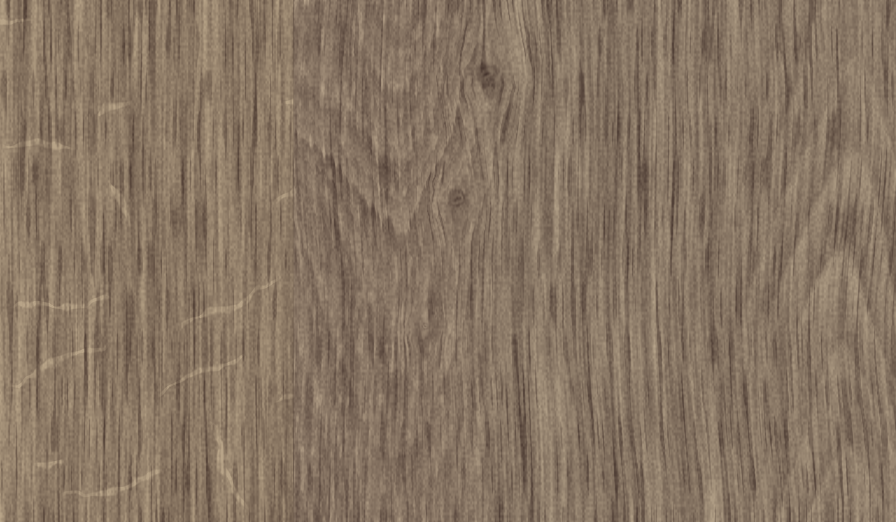
A WebGL 1 fragment shader for this texture:

```glsl
precision highp float;
// Two brown oak boards: straight grain with pale ray flecks, and cathedral grain with knots.
uniform vec2 u_resolution;

#define DARK_WOOD vec3(0.43, 0.362, 0.308)
#define LIGHT_WOOD vec3(0.62, 0.55, 0.465)
#define SEAM_X 0.5625
#define STREAK_CONTRAST 0.82
#define PORE_DEPTH 0.55
#define RING_CONTRAST 0.55
#define RAY_CELL 0.17
#define RAY_GLOW 0.55

float hash(vec2 p) {
  vec3 q = fract(p.xyx * 0.1031);
  q += dot(q, q.yzx + 33.33);
  return fract((q.x + q.y) * q.z);
}

float noise(vec2 p) {
  vec2 i = floor(p), f = fract(p);
  f = f * f * (3.0 - 2.0 * f);
  return mix(mix(hash(i), hash(i + vec2(1.0, 0.0)), f.x),
             mix(hash(i + vec2(0.0, 1.0)), hash(i + 1.0), f.x), f.y);
}

// Noise centred on zero
float wave(vec2 p) { return noise(p + 40.0) - 0.5; }

// Growth rings: a rounded V, pointing up (dir = 1) or down (dir = -1)
float cathedral(vec2 p, float axis, float steepness, float dir) {
  float d = sqrt((p.x - axis) * (p.x - axis) + 0.002);
  return steepness * d + 3.0 * d * d + dir * p.y;
}

// Pale earlywood rising slowly, then falling quickly to a dark edge
float ringTone(float phase) {
  float s = fract(phase);
  return s * (1.0 - smoothstep(0.84, 1.0, s)) - 0.4;
}

// Scattered, wavering ray flecks with tapered ends
float rays(vec2 p) {
  float glow = 0.0;
  vec2 cell = floor(p / RAY_CELL);
  for (int j = -1; j <= 1; j++) {
    for (int i = -1; i <= 1; i++) {
      vec2 id = cell + vec2(float(i), float(j)) + 50.0;
      vec2 center = (id - 50.0 + 0.2 + 0.6 * vec2(hash(id), hash(id + 17.0))) * RAY_CELL;
      float angle = mix(-0.05, 0.6, hash(id + 31.0)) + 1.4 * step(0.78, hash(id + 71.0));
      float reach = mix(0.03, 0.12, hash(id + 47.0));
      vec2 d = p - center;
      vec2 q = vec2(cos(angle) * d.x + sin(angle) * d.y, cos(angle) * d.y - sin(angle) * d.x);
      q.y += 0.006 * sin(q.x * 35.0 + 6.0 * hash(id + 5.0)) + 0.011 * wave(p * 55.0);
      float taper = max(1.0 - abs(q.x) / reach, 0.0);
      float width = 0.0095 * sqrt(taper) * (0.2 + noise(p * 40.0));
      float fleck = 1.0 - smoothstep(width * 0.4, width + 0.002, abs(q.y));
      glow = max(glow, fleck * smoothstep(0.0, 0.3, taper) * step(0.42, hash(id + 93.0)));
    }
  }
  return glow;
}

void main() {
  vec2 p = gl_FragCoord.xy / u_resolution.y;
  float right = smoothstep(SEAM_X - 0.0015, SEAM_X + 0.0015, p.x);
  float seed = 19.0 * step(SEAM_X, p.x);

  // Knots push the grain aside
  vec2 g = p;
  float knots = 0.0;
  for (int i = 0; i < 3; i++) {
    float n = float(i);
    vec2 d = p - vec2(0.933 - 0.058 * n, 0.855 - 0.239 * n);
    float size = 0.023 - 0.006 * n;
    float r = length(d * vec2(1.0, 0.75) + 0.012 * vec2(wave(p * 60.0), wave(p * 60.0 + 9.0))) / size;
    g.x -= d.x * 0.65 * exp(-r * r * 0.12);
    knots += exp(-r * r * 1.5) * (0.65 + 0.35 * cos(r * 9.0)) * (1.0 - 0.25 * n);
  }
  g.x += right * (0.03 * wave(p * vec2(3.0, 2.5)) + 0.005 * wave(p * vec2(9.0, 6.0)));
  g.x += 0.005 * wave(p * vec2(6.0, 3.0) + seed);

  // Masks: dark heart, straight calm grain, far cathedral
  float heart = right * (1.0 - smoothstep(0.8, 1.02, p.x));
  float calm = smoothstep(0.86, 1.04, p.x) * (1.0 - smoothstep(1.38, 1.55, p.x));
  float figured = right * (1.0 - calm);

  // Fine fibres, broader bands and short pores along the grain
  float fine = wave(g * vec2(240.0, 9.0) + seed);
  float fibre = wave(g * vec2(135.0, 3.0) + seed);
  float band = wave(g * vec2(34.0, 0.8) + seed);
  float speck = wave(p * vec2(298.0, 190.0));
  float pores = smoothstep(0.6, 0.85, noise(g * vec2(210.0, 12.0) + 7.0 + seed));
  float ticks = smoothstep(0.65, 0.9, noise(g * vec2(170.0, 30.0) + 81.0));

  // Ring figure: wandering contours, with edges frayed by the fibres
  vec2 f = g + vec2(0.0, 0.02 * fine + 0.02 * fibre);
  f += vec2(0.05, 0.22) * wave(p * vec2(4.0, 2.2) + 3.0);
  f.y += 0.07 * wave(p * vec2(9.0, 5.0));
  float steep = mix(1.5, 2.7, smoothstep(0.1, 0.65, p.y));
  float downPhase = cathedral(f, 0.74, steep, -1.0);
  float downRings = 0.7 * ringTone(7.0 * downPhase) + 0.4 * ringTone(17.0 * downPhase);
  float upRings = ringTone(6.0 * cathedral(f, 1.63, 2.4, 1.0));
  float rings = mix(downRings, upRings, smoothstep(1.05, 1.3, p.x));
  rings *= right * (0.1 + 0.9 * figured) * (0.4 + 1.1 * noise(p * vec2(6.0, 4.0) + 60.0));

  // Overall tone, in steps from the dark heart to the pale sides
  float tone = 0.625 - 0.16 * heart + 0.14 * wave(p * vec2(3.5, 1.5) + seed);
  float strength = STREAK_CONTRAST * (1.0 - 0.3 * figured);
  tone += strength * (0.8 * fine + 0.75 * fibre + (0.45 - 0.25 * figured) * band) + 0.46 * speck;
  tone += RING_CONTRAST * rings + 0.28 * ticks * (0.4 + heart);
  tone -= PORE_DEPTH * pores * (1.0 - 0.25 * heart);
  tone += RAY_GLOW * rays(p) * (1.0 - right) * (0.85 + fine);
  tone -= 0.15 * (1.0 - smoothstep(0.0, 0.003, abs(p.x - SEAM_X)));
  tone -= 1.15 * knots;

  vec3 tint = mix(vec3(1.01, 1.0, 0.98), mix(vec3(1.0), vec3(0.995, 0.985, 0.99), heart), right);
  gl_FragColor = vec4(mix(DARK_WOOD, LIGHT_WOOD, clamp(tone, -0.9, 1.5)) * tint, 1.0);
}
```
